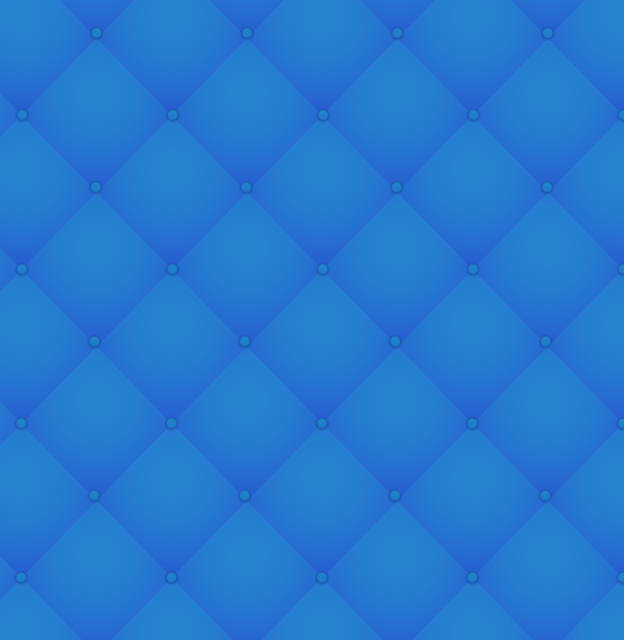
A WebGL 1 fragment shader for this pattern:

```glsl
precision highp float;
uniform vec2 u_resolution;

// Lengths are fractions of the canvas height, y runs downward
const vec2 PERIOD = vec2(0.2350, 0.2409);
const vec2 ORIGIN = vec2(0.1510, 0.0600);
const float BUTTON_RADIUS = 0.0086;

const vec3 CROWN = vec3(0.145, 0.518, 0.815);
const vec3 FOLD = vec3(0.150, 0.352, 0.815);
const vec3 SHADOW = vec3(0.090, 0.290, 0.640);

vec2 centred(vec2 q) {
  return fract(q + 0.5) - 0.5;
}

// Signed diamond distance in lattice units
float diamond(vec2 c) {
  return abs(c.x) + abs(c.y) - 0.5;
}

// Padded cushion: radial falloff around a point above its centre
vec3 cushion(vec2 c) {
  vec2 fromCrown = c + vec2(0.0, 0.15);
  float falloff = clamp(dot(fromCrown, fromCrown) / 0.42, 0.0, 1.0);
  vec3 color = mix(CROWN, FOLD, falloff);
  float upperEdge = smoothstep(-0.025, 0.0, diamond(c)) * step(c.y, 0.0);
  return color + 0.010 * upperEdge;
}

// Button centres wander a little from row to row
vec2 buttonVector(vec2 q, vec2 shift, float sway) {
  float row = floor(q.y + 0.5);
  vec2 offset = shift + vec2(sway * cos(1.2 * row), 0.0);
  return centred(q) * PERIOD - offset;
}

vec3 addButton(vec3 base, vec2 v, float pixel) {
  float d = length(v);
  float r = d / BUTTON_RADIUS;

  // Soft contact shadow, slightly heavier below
  float shadowDist = length(v - vec2(0.0, 0.0006)) / BUTTON_RADIUS;
  float shadow = 1.0 - smoothstep(0.85, 1.5, shadowDist);
  vec3 color = mix(base, SHADOW, 0.60 * shadow);

  // Domed cap with a dark rim and light from above
  float light = clamp(-v.y / BUTTON_RADIUS, -1.0, 1.0);
  vec3 cap = CROWN + vec3(0.01, 0.025, 0.01) * light - 0.02;
  cap = mix(cap, SHADOW, 0.55 * smoothstep(0.65, 1.05, r));
  float mask = 1.0 - smoothstep(-pixel, pixel, d - BUTTON_RADIUS);
  return mix(color, cap, mask);
}

void main() {
  float pixel = 1.0 / u_resolution.y;
  vec2 p = gl_FragCoord.xy * pixel;
  p.y = 1.0 - p.y;
  vec2 q = (p - ORIGIN) / PERIOD;

  // Two interleaved sets of diamonds
  vec2 first = centred(q - vec2(0.0, 0.5));
  vec2 second = centred(q - vec2(0.5, 0.0));
  float seam = 0.8 * pixel / PERIOD.y;
  float side = smoothstep(-seam, seam, diamond(first));
  vec3 color = mix(cushion(first), cushion(second), side);

  // Buttons on both sets of corners
  vec2 upper = buttonVector(q, vec2(-0.0020, -0.0084), 0.0020);
  vec2 lower = buttonVector(q - 0.5, vec2(0.0004, -0.0008), 0.0010);
  color = addButton(color, upper, pixel);
  color = addButton(color, lower, pixel);

  gl_FragColor = vec4(color, 1.0);
}
```
